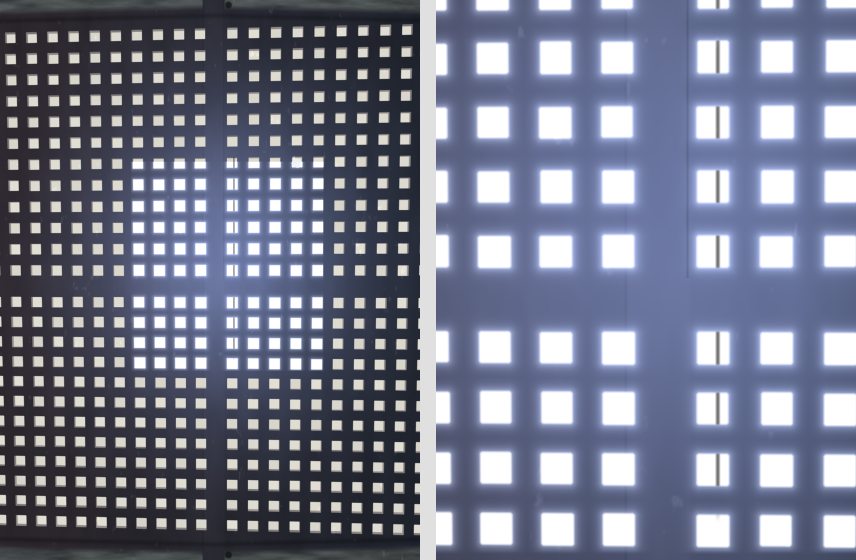
Left: the whole. Right: its middle third, enlarged.
Give the GLSL for this pattern, as a Shadertoy shader.

```glsl
// A dark perforated screen of four panels around a cross-shaped beam, backlit.
// Each panel is a mirrored grid of square holes whose pitch drifts with perspective;
// a bright window behind the middle adds white holes, halos and a blue haze.

const vec2 CROSS = vec2(0.515, 0.682);      // centre of the beams, y runs down
const vec2 HOLE = vec2(0.0127, 0.0127);     // half size of a hole
const vec2 WINDOW = vec2(0.541, 0.634);     // centre of the bright window
const vec2 WINDOW_HALF = vec2(0.229, 0.249);

float hash(vec2 p) {
    vec3 q = fract(vec3(p.xyx) * 0.1031);
    q += dot(q, q.yzx + 33.33);
    return fract((q.x + q.y) * q.z);
}

float noise(vec2 p) {
    vec2 i = floor(p), f = fract(p);
    f = f * f * (3.0 - 2.0 * f);
    return mix(mix(hash(i), hash(i + vec2(1, 0)), f.x),
               mix(hash(i + vec2(0, 1)), hash(i + vec2(1, 1)), f.x), f.y);
}

float fbm(vec2 p) {
    float sum = 0.0, amp = 0.5;
    for (int i = 0; i < 4; i++) {
        sum += amp * noise(p);
        p = p * 2.03 + 17.0;
        amp *= 0.5;
    }
    return sum;
}

float roundBox(vec2 p, vec2 halfSize, float radius) {
    vec2 d = abs(p) - halfSize + radius;
    return length(max(d, 0.0)) + min(max(d.x, d.y), 0.0) - radius;
}

float cover(float dist, float soft) {
    return 1.0 - smoothstep(-soft, soft, dist);
}

float line(float dist, float halfWidth, float soft) {
    return cover(abs(dist) - halfWidth, soft);
}

// Offset from the nearest hole centre; id receives its column and row.
vec2 holeCell(vec2 p, out vec2 id) {
    vec2 side = vec2(p.x < CROSS.x ? -1.0 : 1.0, p.y < CROSS.y ? -1.0 : 1.0);
    vec2 first = vec2(side.x < 0.0 ? 0.476 + 0.0025 * p.y : 0.553,
                      side.y < 0.0 ? 0.644 : 0.719 + 0.003 * p.x);
    vec2 pitch = vec2((side.x < 0.0 ? 0.0504 : 0.0523) - 0.00225 * p.y,
                      (side.y < 0.0 ? 0.0503 : 0.0472) + 0.0019 * p.x);
    vec2 k = clamp(floor((p - first) * side / pitch + 0.5), vec2(0), vec2(20, 11));
    id = side * (k + 1.0);
    return p - first - side * k * pitch;
}

// Painted metal with blue haze, grey end rails and the two beams.
vec3 screenSurface(vec2 p, float soft) {
    vec2 d = (p - vec2(0.53, 0.615)) / vec2(0.32, 0.36);
    float haze = exp(-dot(d, d));
    vec3 col = mix(vec3(0.165, 0.145, 0.165), vec3(0.115, 0.13, 0.165), p.x);
    col *= 0.86 + 0.3 * fbm(p * vec2(24, 9));

    // End rails thicken toward the sides
    float slope = 0.025 * abs(p.x - CROSS.x);
    float edge = min(p.y, 1.3333 - p.y);
    float rail = cover(edge - 0.016 - slope, 0.010);
    vec3 railColor = vec3(0.29, 0.31, 0.31) * (0.55 + 0.8 * fbm(p * vec2(14, 60)));
    float post = line(p.x - 0.509, 0.026, soft * 1.5);
    col = mix(col, railColor, rail * (1.0 - post));
    col *= 1.0 - 0.3 * line(edge - 0.037 - slope, 0.004, 0.008);

    // Post edges, seam and screws
    col *= 1.0 + 0.08 * post;
    col *= 1.0 - 0.25 * line(p.x - 0.484, 0.0008, soft * 1.5);
    col += haze * vec3(0.27, 0.32, 0.46);
    col *= 1.0 - 0.16 * line(p.x - 0.533, 0.0008, soft) * step(p.y, 0.665);
    float screw = length(vec2(p.x - 0.544, edge - 0.012));
    col = mix(col, vec3(0.07), 0.8 * cover(screw - 0.008, 0.003));
    return col;
}

void mainImage(out vec4 fragColor, in vec2 fragCoord) {
    vec2 uv = fragCoord / iResolution.xy;
    vec2 p = vec2(uv.x, (1.0 - uv.y) * 1.3333);
    float soft = max(0.0013, 0.8 / iResolution.x);
    vec3 col = screenSurface(p, soft);

    // Slightly irregular holes
    vec2 id;
    vec2 q = holeCell(p, id);
    vec2 jitter = vec2(hash(id + 41.0), hash(id + 83.0)) - 0.5;
    q -= jitter * 0.0009;
    float front = roundBox(q, HOLE + jitter.yx * 0.0008, 0.0022);
    float lit = cover(roundBox(p - WINDOW, WINDOW_HALF, 0.002), 0.002);

    // Back opening shifts toward the centre and bares the inner walls
    vec2 shift = (vec2(0.52, 0.66) - p) * 0.0085;
    float back = roundBox(q - shift, HOLE, 0.002);
    vec3 wall = mix(vec3(0.60, 0.58, 0.57), vec3(0.47, 0.45, 0.45), hash(id + 7.0));
    vec3 sky = vec3(0.87, 0.86, 0.82) * (0.97 + 0.05 * hash(id + 19.0));
    vec3 opening = mix(wall, sky, cover(back, soft));
    opening = mix(opening, vec3(1.0), lit);

    // Strip behind the first column right of the post
    float strip = line(p.x - 0.557, 0.0014, soft) * line(p.y - 0.61, 0.24, 0.01);
    opening *= 1.0 - 0.55 * strip;

    col += lit * vec3(0.30, 0.32, 0.36) * exp(-max(front, 0.0) / 0.0035);
    col = mix(col, opening, cover(front, soft));

    // Chipped bright patch and faint scuffs
    float chip = length(p - vec2(0.706, 0.388)) - 0.016 * fbm(p * 110.0) - 0.004;
    col = mix(col, vec3(0.94, 0.95, 0.97), 0.85 * cover(chip, 0.002));
    col += 0.06 * smoothstep(0.70, 0.85, fbm(p * vec2(70, 38)));
    fragColor = vec4(clamp(col, 0.0, 1.0), 1.0);
}
```
